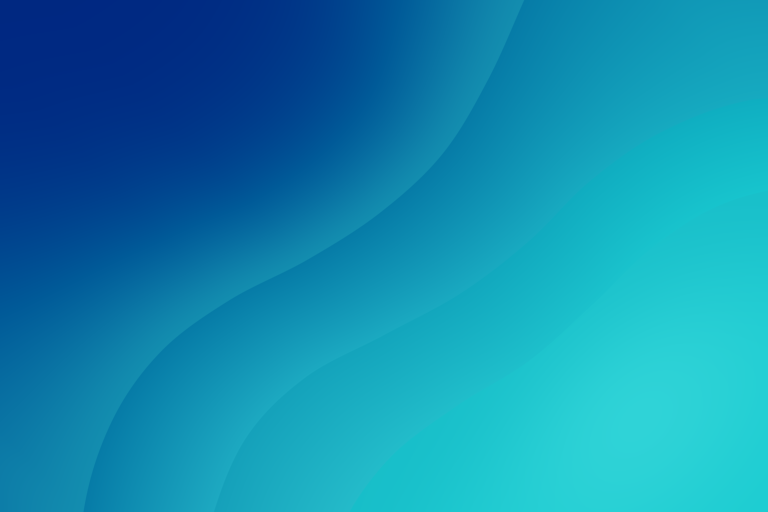
A Shadertoy shader for this background:

```glsl
// Four flowing layers run diagonally from deep navy to bright aqua.
// Each border is a spline in a frame turned by 45 degrees; every layer
// is shaded by its distance to the borders, the last one by a soft glow.

const int KNOTS = 12;
const float KNOT_START = -0.078;
const float KNOT_STEP = 0.2344;

vec3 rgb(float r, float g, float b) {
    return vec3(r, g, b) / 255.0;
}

// Catmull-Rom spline: x is the height, y the slope
vec2 spline(float knots[KNOTS], float along) {
    float u = (along - KNOT_START) / KNOT_STEP;
    int i = clamp(int(floor(u)), 0, KNOTS - 2);
    float t = u - float(i);
    float k0 = knots[max(i - 1, 0)];
    float k1 = knots[i];
    float k2 = knots[i + 1];
    float k3 = knots[min(i + 2, KNOTS - 1)];
    float c1 = 0.5 * (k2 - k0);
    float c2 = k0 - 2.5 * k1 + 2.0 * k2 - 0.5 * k3;
    float c3 = 0.5 * (k3 - k0) + 1.5 * (k1 - k2);
    float height = k1 + t * (c1 + t * (c2 + t * c3));
    float slope = (c1 + t * (2.0 * c2 + t * 3.0 * c3)) / KNOT_STEP;
    return vec2(height, slope);
}

// Approximate signed distance, positive above and left of the border
float borderDistance(float knots[KNOTS], vec2 p) {
    vec2 curve = spline(knots, p.x + p.y);
    return (p.y - p.x - curve.x) / sqrt(2.0 + 2.0 * curve.y * curve.y);
}

// Smooth coverage of the side below a border
float coverBelow(float dist, float pixel) {
    return smoothstep(0.75 * pixel, -0.75 * pixel, dist);
}

// Position between an upper border (0) and a lower border (1)
float bandPosition(float upper, float lower) {
    float fromUpper = max(-upper, 0.0);
    float fromLower = max(lower, 0.0);
    return fromUpper / max(fromUpper + fromLower, 0.0001);
}

// Navy corner which lightens towards its border, widest at both ends
vec3 deepLayer(float along, float dist) {
    vec3 navy = rgb(0.0, 39.0, 129.0);
    vec3 blue = rgb(0.0, 90.0, 152.0);
    vec3 teal = rgb(19.0, 141.0, 175.0);
    float offset = along - 1.1;
    float width = 0.205 + (offset < 0.0 ? 0.34 : 0.2) * offset * offset;
    float light = exp(-pow(max(dist, 0.0) / width, 1.3));
    vec3 dark = mix(navy, blue, min(2.0 * light, 1.0));
    return mix(dark, teal, max(2.0 * light - 1.0, 0.0));
}

// Aqua corner with an oval glow stretched along the diagonal
vec3 brightLayer(vec2 p, float dist) {
    vec3 rim = rgb(23.0, 190.0, 201.0);
    vec3 aqua = rgb(27.0, 204.0, 209.0);
    vec3 glow = rgb(47.0, 211.0, 215.0);
    vec2 q = p - vec2(1.25, 0.18);
    vec2 oval = vec2(q.x + q.y, q.y - q.x) * 0.7071 * vec2(3.0, 4.8);
    vec3 base = mix(rim, aqua, smoothstep(0.0, 0.35, -dist));
    return mix(base, glow, exp(-dot(oval, oval)));
}

void mainImage(out vec4 fragColor, in vec2 fragCoord) {
    vec2 p = fragCoord / iResolution.y;
    float along = p.x + p.y;
    float pixel = 1.0 / iResolution.y;

    // Border heights at even steps along the diagonal
    float upperKnots[KNOTS] = float[KNOTS](-0.391, -0.168, -0.043, -0.001,
        -0.034, -0.108, -0.158, -0.165, -0.109, -0.021, 0.068, 0.156);
    float middleKnots[KNOTS] = float[KNOTS](-0.78, -0.586, -0.432, -0.336,
        -0.334, -0.404, -0.473, -0.504, -0.506, -0.549, -0.658, -0.86);
    float lowerKnots[KNOTS] = float[KNOTS](-1.17, -1.0, -0.84, -0.702,
        -0.656, -0.684, -0.738, -0.752, -0.758, -0.818, -0.973, -1.17);
    float upper = borderDistance(upperKnots, p);
    float middle = borderDistance(middleKnots, p);
    float lower = borderDistance(lowerKnots, p);

    // Two bands, each darkest under its upper border
    float rise = smoothstep(0.4, 2.2, along);
    vec3 tealCrest = mix(rgb(29.0, 169.0, 193.0), rgb(22.0, 170.0, 192.0), rise);
    vec3 tealBand = mix(rgb(6.0, 123.0, 167.0), tealCrest,
        bandPosition(upper, middle));
    vec3 shade = mix(rgb(21.0, 160.0, 186.0), rgb(15.0, 174.0, 193.0), rise);
    vec3 crest = mix(rgb(37.0, 186.0, 201.0), rgb(23.0, 196.0, 205.0), rise);
    vec3 aquaBand = mix(shade, crest, bandPosition(middle, lower));

    // Stack the layers from the upper left to the lower right
    vec3 color = deepLayer(along, upper);
    color = mix(color, tealBand, coverBelow(upper, pixel));
    color = mix(color, aquaBand, coverBelow(middle, pixel));
    color = mix(color, brightLayer(p, lower), coverBelow(lower, pixel));
    fragColor = vec4(color, 1.0);
}
```
